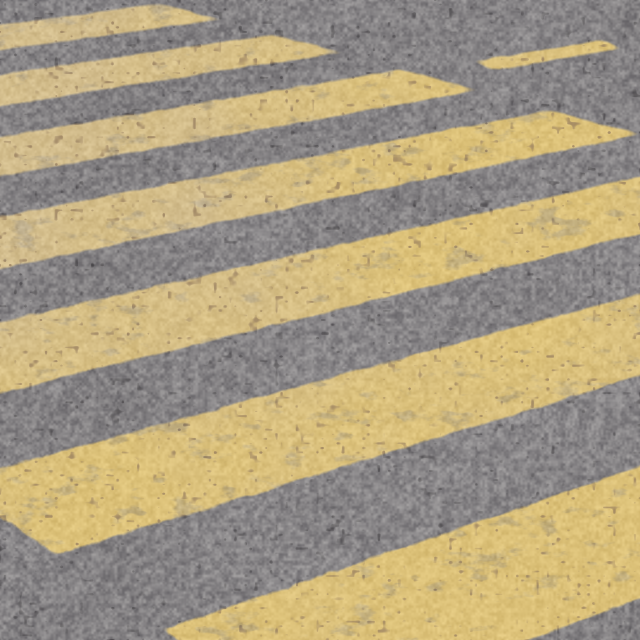
Give the GLSL for this pattern, as a WebGL 1 fragment shader.

```glsl
precision highp float;
// Worn yellow crosswalk bars receding in perspective across speckled asphalt.
uniform vec2 u_resolution;

float hash(vec2 p) {
    return fract(sin(dot(p, vec2(127.1, 311.7))) * 43758.5453);
}

float noise(vec2 p) {
    vec2 i = floor(p), f = fract(p);
    f = f * f * (3.0 - 2.0 * f);
    return mix(mix(hash(i), hash(i + vec2(1, 0)), f.x),
               mix(hash(i + vec2(0, 1)), hash(i + vec2(1, 1)), f.x), f.y);
}

float fbm(vec2 p) {
    float sum = 0.0, weight = 0.5;
    for (int i = 0; i < 4; i++) {
        sum += weight * noise(p);
        p = mat2(1.6, 1.2, -1.2, 1.6) * p + 7.3;
        weight *= 0.5;
    }
    return sum / 0.9375;
}

// Intersection of two shapes with a slightly worn, rounded corner
float roundMax(float a, float b) {
    float h = max(0.008 - abs(a - b), 0.0) / 0.008;
    return max(a, b) + h * h * 0.002;
}

// Signed distance to the painted area; p has its origin at the top left.
// row returns the perspective bar coordinate, one unit per bar.
float paintDistance(vec2 p, out float row) {
    float shrink = 1.0 - 0.2028 * p.x;
    float y0 = (p.y + 0.125 * p.x) / shrink;
    float depth = 0.0664 + 0.0986 * y0;
    row = (y0 - 0.0391) / depth;
    float rowSize = depth * depth * shrink / 0.0703;

    // Evenly spaced bars, trimmed by the two slanted sides of the crossing
    float bars = abs(fract(row + 0.235) - 0.5) - 0.265;
    bars = max(bars, -0.235 - row) * rowSize;
    float farSide = (0.2735 * p.x - 0.0632 - p.y) / 1.037;
    float nearSide = (p.y - 0.807 - 0.69 * p.x) / 1.215;
    float crossing = roundMax(roundMax(bars, farSide), nearSide);

    // Short lane dash beyond the crossing
    float dashWidth = (abs(row - 2.17) - 0.1) * rowSize;
    float dashLength = (abs(p.x - 1.9 * p.y - 0.692) - 0.132) / 2.15;
    return min(crossing, roundMax(dashWidth, dashLength));
}

void main() {
    vec2 uv = gl_FragCoord.xy / u_resolution;
    vec2 p = vec2(uv.x, 1.0 - uv.y);
    float row;
    float d = paintDistance(p, row);

    // Ragged edges, rougher close to the viewer
    d += (fbm(p * 45.0) - 0.5) * mix(0.004, 0.009, p.y);
    float soft = max(0.0028, 1.0 / u_resolution.y);
    float paint = 1.0 - smoothstep(-soft, soft, d);

    // Shared grain and scattered pits
    float grain = 0.6 * noise(p * 150.0) + 0.4 * noise(p.yx * 270.0 + 31.0);
    float patches = fbm(p * 6.0 + 3.0);
    float pits = smoothstep(0.73, 0.97, noise(p * vec2(125, 140) + 57.0));
    pits *= smoothstep(0.3, 0.65, noise(p * 48.0 + 11.0));

    // Asphalt
    vec3 asphalt = mix(vec3(0.405, 0.395, 0.41), vec3(0.645, 0.635, 0.635), grain);
    asphalt += 0.06 * (patches - 0.5) - pits * 0.13;

    // Paint, faded on the left and in the middle distance, differing per bar
    float fade = (1.0 - smoothstep(0.1, 0.8, p.x)) * (1.0 - smoothstep(0.45, 0.8, p.y));
    fade += 0.9 * (patches - 0.5) + 0.3 * (hash(vec2(floor(row + 0.235), 4.0)) - 0.3);
    vec3 yellow = mix(vec3(0.865, 0.76, 0.475), vec3(0.825, 0.74, 0.55), clamp(fade, 0.0, 1.0));
    yellow += (grain - 0.5) * vec3(0.11, 0.12, 0.13);
    yellow = mix(yellow, vec3(0.59, 0.49, 0.37), pits * 0.75);

    // Thin spots where the road shows through
    float thin = smoothstep(0.58, 0.8, fbm(p * vec2(28, 60) + 19.0));
    yellow = mix(yellow, asphalt, thin * 0.3);

    gl_FragColor = vec4(mix(asphalt, yellow, paint), 1.0);
}
```
